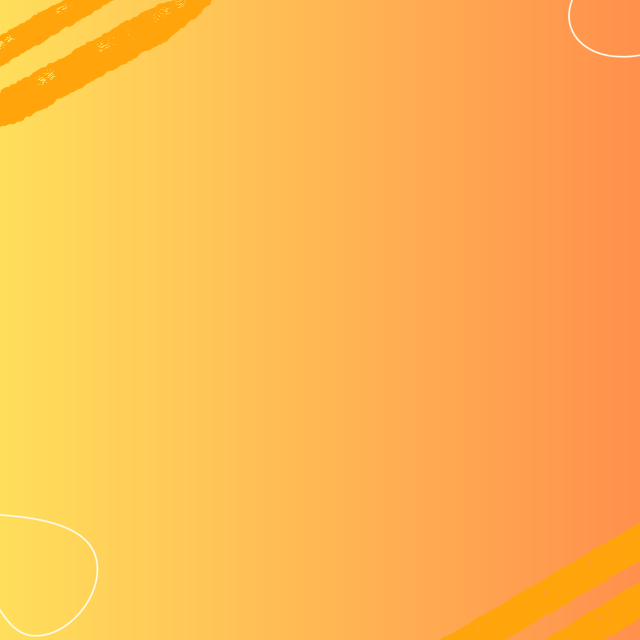
Write a WebGL 1 fragment shader that draws this background.

```glsl
precision highp float;

uniform vec2 u_resolution;

const vec3 LEMON = vec3(1.0, 0.873, 0.358);
const vec3 CORAL = vec3(1.0, 0.565, 0.300);
const vec3 AMBER = vec3(1.0, 0.647, 0.045);
const vec3 CREAM = vec3(1.0, 0.985, 0.93);
const int CURVE_STEPS = 20;

vec2 hash2(vec2 cell) {
  vec2 k = vec2(dot(cell, vec2(127.1, 311.7)), dot(cell, vec2(269.5, 183.3)));
  return fract(sin(k) * 4375.85);
}

// Distance to the nearest scattered cell point
float cellular(vec2 p) {
  vec2 base = floor(p);
  float nearest = 2.0;
  for (int y = -1; y <= 1; y++) {
    for (int x = -1; x <= 1; x++) {
      vec2 cell = base + vec2(float(x), float(y));
      nearest = min(nearest, distance(p, cell + hash2(cell)));
    }
  }
  return nearest;
}

float layeredSines(float t) {
  return 0.5 * sin(t) + 0.3 * sin(2.3 * t + 1.7) + 0.2 * sin(5.1 * t + 0.6);
}

// Dry brush stroke from a to b: ragged rim, rounded ends, streaky gaps
float brushStroke(vec2 p, vec2 a, vec2 b, float halfWidth, float dryness, float pixel) {
  vec2 dir = normalize(b - a);
  float along = dot(p - a, dir);
  float across = dot(p - a, vec2(-dir.y, dir.x));
  float remaining = length(b - a) - along;

  float taper = sqrt(clamp(min(along / 0.06, remaining / 0.1), 0.0, 1.0));
  float grain = cellular(vec2(along * 95.0, across * 150.0)) - 0.45;
  float ragged = 0.0012 * layeredSines(along * 90.0 + sign(across) * 2.0) - 0.0035 * dryness * grain;
  float rim = abs(across) - halfWidth * taper - ragged;
  float body = 1.0 - smoothstep(-pixel, pixel, rim);

  // Gaps gather in patches along the upper side
  float band = 1.0 - smoothstep(0.1, 0.4, abs(across / halfWidth - 0.42));
  float patches = smoothstep(0.0, 0.6, layeredSines(along * 55.0 + 1.0));
  float streak = cellular(vec2(along * 130.0, across * 420.0) + 7.0);
  float gapSize = 0.38 * dryness * band * patches;
  float gap = (1.0 - smoothstep(gapSize - 0.1, gapSize + 0.1, streak)) * step(0.05, gapSize);
  return body * (1.0 - gap);
}

float segmentDistance(vec2 p, vec2 a, vec2 b) {
  vec2 ab = b - a;
  return length(p - a - ab * clamp(dot(p - a, ab) / dot(ab, ab), 0.0, 1.0));
}

// Distance to a cubic curve, walked as short segments
float curveDistance(vec2 p, vec2 a, vec2 b, vec2 c, vec2 d) {
  float nearest = 10.0;
  vec2 previous = a;
  for (int i = 1; i <= CURVE_STEPS; i++) {
    float t = float(i) / float(CURVE_STEPS);
    float s = 1.0 - t;
    vec2 point = s * s * s * a + 3.0 * s * s * t * b + 3.0 * s * t * t * c + t * t * t * d;
    nearest = min(nearest, segmentDistance(p, previous, point));
    previous = point;
  }
  return nearest;
}

float outlineDistance(vec2 p) {
  // Lower left pebble
  vec2 side = vec2(0.1523, 0.1107);
  vec2 foot = vec2(0.056, 0.0065);
  float d = curveDistance(p, vec2(-0.01, 0.196), vec2(0.078, 0.1914), vec2(0.1523, 0.173), side);
  d = min(d, curveDistance(p, side, vec2(0.1523, 0.06), vec2(0.104, 0.0065), foot));
  d = min(d, curveDistance(p, foot, vec2(0.026, 0.0065), vec2(0.0104, 0.03), vec2(-0.0065, 0.057)));

  // Upper right pebble
  vec2 dip = vec2(0.97, 0.9115);
  d = min(d, curveDistance(p, vec2(0.8984, 1.0104), vec2(0.8695, 0.9544), vec2(0.9115, 0.9115), dip));
  return min(d, curveDistance(p, dip, vec2(0.983, 0.911), vec2(0.996, 0.9125), vec2(1.01, 0.916)));
}

void main() {
  vec2 uv = gl_FragCoord.xy / u_resolution;
  float pixel = 0.75 / min(u_resolution.x, u_resolution.y);
  vec3 color = mix(LEMON, CORAL, uv.x);

  // Upper left strokes, then the smoother lower right pair
  float paint = brushStroke(uv, vec2(-0.1, 0.862), vec2(0.3, 1.094), 0.0205, 1.0, pixel);
  paint = max(paint, brushStroke(uv, vec2(-0.035, 0.8056), vec2(0.335, 1.0106), 0.028, 1.0, pixel));
  paint = max(paint, brushStroke(uv, vec2(0.65, -0.052), vec2(1.2, 0.2716), 0.0254, 0.45, pixel));
  paint = max(paint, brushStroke(uv, vec2(0.75, -0.09), vec2(1.2, 0.1845), 0.0245, 0.45, pixel));
  color = mix(color, AMBER, paint);

  // Thin pebble outlines
  float line = 1.0 - smoothstep(-pixel, pixel, outlineDistance(uv) - 0.0013);
  color = mix(color, CREAM, line);

  gl_FragColor = vec4(color, 1.0);
}
```
